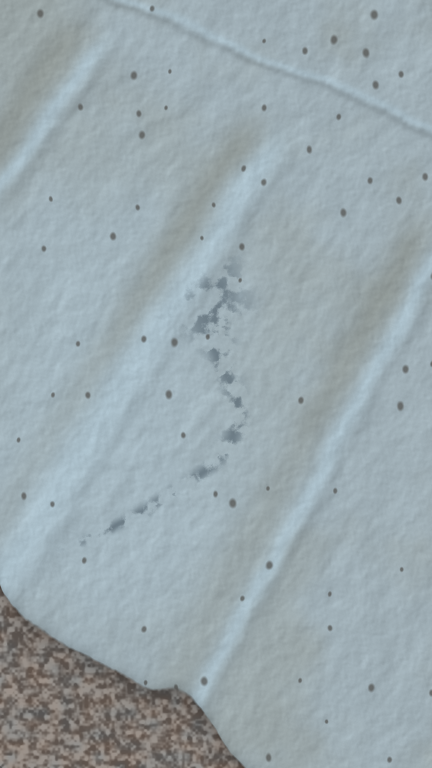
This texture is drawn by a Shadertoy shader. Its source:

```glsl
// Worn, whitewashed brick hearth with slanting joints above a speckled carpet.
#define PLASTER vec3(0.620, 0.680, 0.708)
#define PLASTER_LIGHT vec3(0.660, 0.742, 0.785)
#define PLASTER_WARM vec3(0.575, 0.605, 0.590)
#define STAIN vec3(0.36, 0.42, 0.46)
#define PIT vec3(0.33, 0.33, 0.32)
#define CARPET_DARK vec3(0.36, 0.33, 0.31)
#define CARPET_LIGHT vec3(0.59, 0.57, 0.55)
#define JOINTS 3
#define RELIEF 0.17
#define PIT_CELLS 24.0
#define CARPET_GRAIN 150.0

float hash(vec2 p) {
    vec3 q = fract(vec3(p.xyx) * 0.1031);
    q += dot(q, q.yzx + 33.33);
    return fract((q.x + q.y) * q.z);
}

float noise(vec2 p) {
    vec2 i = floor(p), f = fract(p);
    f = f * f * (3.0 - 2.0 * f);
    return mix(mix(hash(i), hash(i + vec2(1, 0)), f.x),
               mix(hash(i + vec2(0, 1)), hash(i + vec2(1, 1)), f.x), f.y);
}

float fbm(vec2 p) {
    float sum = 0.0, gain = 0.5;
    for (int i = 0; i < 5; i++) {
        sum += gain * noise(p);
        p = mat2(1.6, 1.2, -1.2, 1.6) * p + 7.3;
        gain *= 0.5;
    }
    return sum;
}

float bell(float x, float width) {
    return exp(-x * x / (width * width));
}

// Signed distance to the line a-b in x (positive on its right), position along it in y
vec2 alongLine(vec2 p, vec2 a, vec2 b) {
    vec2 d = b - a, q = p - a;
    return vec2(q.x * d.y - q.y * d.x, dot(q, d) / length(d)) / length(d);
}

// Lumpy plaster, stretched along the slant of the joints
float plasterHeight(vec2 p) {
    vec2 q = mat2(0.87, 0.50, -0.50, 0.87) * p;
    return fbm(q * vec2(34.0, 22.0)) + 0.45 * fbm(p * 85.0 + 11.0);
}

// Height of the hearth's front edge
float hearthEdge(float x) {
    return 0.212 - 0.58 * x + 0.028 * exp(-x / 0.012) + 0.025 * bell(x - 0.24, 0.035)
         - 0.03 * smoothstep(0.26, 0.33, x);
}

// Small round holes, some of the cells left empty
float pits(vec2 p) {
    vec2 cell = floor(p * PIT_CELLS);
    float seed = hash(cell + 4.0);
    vec2 centre = 0.2 + 0.6 * vec2(hash(cell + 17.0), hash(cell + 51.0));
    float d = length((fract(p * PIT_CELLS) - centre) * vec2(1.0, 0.75));
    float radius = 0.04 + 0.08 * hash(cell + 83.0);
    return step(0.80, seed) * (1.0 - smoothstep(radius * 0.4, radius + 0.03, d));
}

vec3 carpet(vec2 p) {
    float tuft = noise(p * CARPET_GRAIN) * 0.6 + noise(p * CARPET_GRAIN * 1.9) * 0.4;
    vec3 col = mix(CARPET_DARK, CARPET_LIGHT, smoothstep(0.2, 0.8, tuft));
    return col + vec3(0.05, 0.0, -0.03) * (noise(p * 70.0) - 0.5);
}

vec3 hearth(vec2 p) {
    float broad = fbm(p * 6.0 + 3.0), fine = fbm(p * 65.0);
    vec2 wobble = 0.016 * vec2(fbm(p * 16.0) - 0.5, fbm(p * 16.0 + 40.0) - 0.5);
    vec2 w = p + wobble;

    // Base tone: cool in the middle left, warmer to the top and right
    float cool = bell(length((p - vec2(0.13, 0.46)) * vec2(1.0, 0.7)), 0.24);
    vec3 col = mix(PLASTER, PLASTER_WARM, 0.65 * smoothstep(0.38, 0.72, broad) * (1.0 - cool));
    col = mix(col, PLASTER_LIGHT, 0.55 * cool);

    // Slanting joints: a warm hollow on the left of a pale ridge
    for (int i = 0; i < JOINTS; i++) {
        float k = float(i);
        vec2 foot = vec2(-0.245, 0.42) + k * vec2(0.252, -0.16);
        vec2 head = vec2(0.143, 0.961) + k * vec2(0.22, -0.13);
        vec2 j = alongLine(w, foot, head);
        float reach = 1.0 - smoothstep(0.92, 1.04, j.y);
        float ridgeWidth = mix(0.012, 0.028, bell(k - 1.0, 0.5) * (1.0 - 0.6 * j.y));
        float hollow = bell(j.x + 0.035, 0.026) * (0.35 + 0.65 * smoothstep(0.2, 0.8, j.y));
        col = mix(col, PLASTER_WARM * 0.95, 0.75 * reach * hollow);
        col = mix(col, PLASTER_LIGHT * 1.02, 0.85 * reach * bell(j.x - 0.004, ridgeWidth));
        col *= 1.0 - 0.07 * reach * bell(j.x - ridgeWidth - 0.010, 0.008);
    }

    // Thin joint across the top
    float across = alongLine(w, vec2(0.17, 1.0), vec2(0.5625, 0.833)).x;
    col = mix(col, PLASTER_LIGHT, 0.7 * bell(across, 0.006));
    col *= 1.0 - 0.10 * bell(across - 0.009, 0.005);

    // Side light on the lumps
    vec2 e = vec2(0.003, 0.0);
    float h = plasterHeight(p);
    vec2 slope = vec2(plasterHeight(p + e.xy), plasterHeight(p + e.yx)) - h;
    col *= 1.0 + RELIEF * clamp(dot(slope, vec2(2.0, -1.6)), -0.6, 0.6) + 0.05 * (h - 0.7);

    // Grey wear along a winding trail, widest near its top
    float below = max(0.5 - p.y, 0.0);
    float trail = 0.30 - 4.2 * below * below - 0.025 * sin((p.y - 0.5) * 19.0);
    float span = smoothstep(0.27, 0.31, p.y) * (1.0 - smoothstep(0.62, 0.69, p.y));
    float wear = span * bell(w.x - trail, 0.014 + 0.030 * bell(p.y - 0.60, 0.04));
    col = mix(col, STAIN, 0.75 * wear * smoothstep(0.46, 0.66, fine));
    col = mix(col, PIT, 0.75 * pits(p + wobble * 0.5));
    return col;
}

void mainImage(out vec4 fragColor, in vec2 fragCoord) {
    vec2 p = fragCoord / iResolution.y;
    float above = p.y - hearthEdge(p.x) - 0.012 * (fbm(p * 30.0) - 0.5);
    float blur = 0.0015 + 1.0 / iResolution.y;

    // Rounded front edge and its shadow on the carpet
    vec3 stone = hearth(p) * (1.0 - 0.14 * exp(-max(above, 0.0) / 0.010));
    vec3 floorCol = carpet(p) * (1.0 - 0.25 * exp(min(above, 0.0) / 0.015));
    fragColor = vec4(mix(floorCol, stone, smoothstep(-blur, blur, above)), 1.0);
}
```
